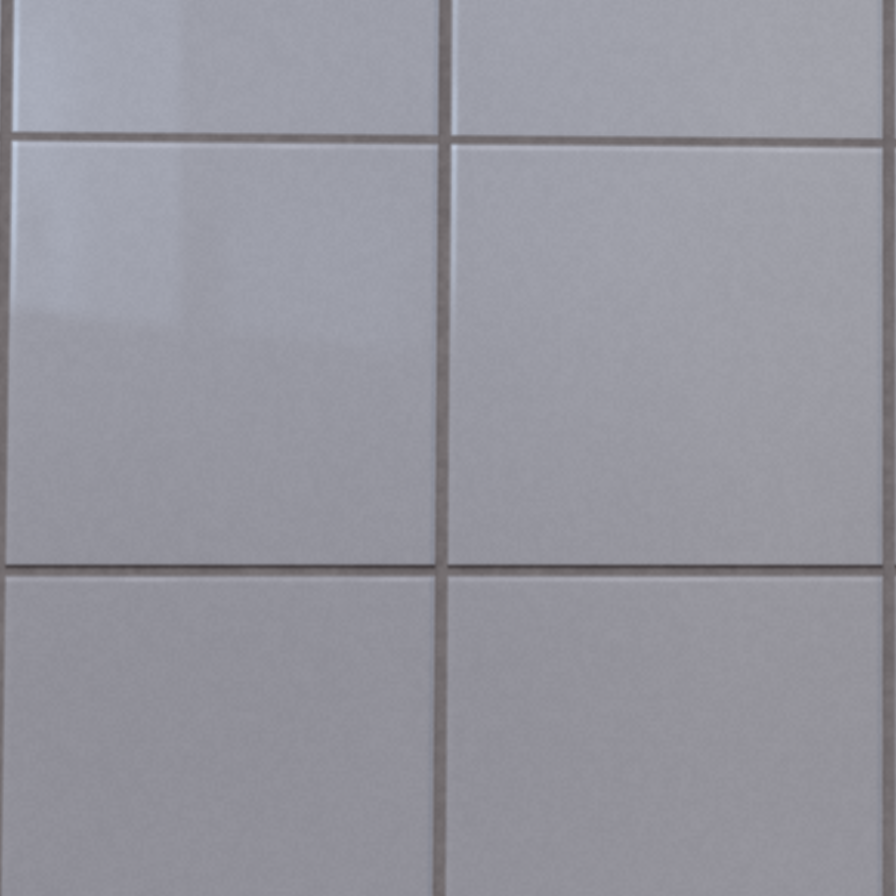
Write a Shadertoy shader that draws this texture.

```glsl
// Glazed pale grey square wall tiles with taupe grout and a soft window reflection.

float hash(vec2 p) {
    p = fract(p * vec2(123.34, 456.21));
    p += dot(p, p + 45.32);
    return fract(p.x * p.y);
}

float noise(vec2 p) {
    vec2 i = floor(p), f = fract(p);
    f = f * f * (3.0 - 2.0 * f);
    return mix(mix(hash(i), hash(i + vec2(1, 0)), f.x),
               mix(hash(i + vec2(0, 1)), hash(i + vec2(1, 1)), f.x), f.y);
}

// Thin soft stripe centred on zero
float stripe(float d, float width) {
    return exp(-d * d / (width * width));
}

// Window light mirrored in the glaze of the left column
float windowReflection(vec2 uv) {
    float bottom = 0.658 - 0.11 * uv.x + 0.006 * (noise(uv * 30.0) - 0.5);
    float above = smoothstep(-0.014, 0.014, uv.y - bottom);
    float pane = 1.0 - smoothstep(0.19, 0.212, uv.x);
    float farPane = smoothstep(0.23, 0.27, uv.x) * (1.0 - smoothstep(0.42, 0.5, uv.x));
    float glow = 0.65 + 0.9 * stripe(uv.x - 0.04, 0.05) * noise(uv * vec2(25.0, 12.0));
    return above * (pane * glow + 0.4 * farPane * (1.0 - smoothstep(0.7, 0.85, uv.y)));
}

void mainImage(out vec4 fragColor, in vec2 fragCoord) {
    vec2 uv = fragCoord / iResolution.xy;
    float soft = max(0.0036, 1.0 / iResolution.y);

    // Slightly skewed tile grid; d is the signed distance to the nearest joint
    vec2 fromCross = uv - vec2(0.490 + 0.014 * uv.y * (1.0 - uv.x),
                               0.3635 - 0.016 * uv.x * (uv.y - 0.36));
    vec2 period = vec2(mix(0.496, 0.502, step(0.0, fromCross.x)), 0.4845);
    vec2 joint = round(fromCross / period);
    vec2 d = fromCross - joint * period;
    float lowerJoint = 1.0 - clamp(joint.y, 0.0, 1.0);

    // Tile outline, positive inside the tile
    vec2 inset = abs(d) - vec2(0.0075, mix(0.0052, 0.0066, lowerJoint));
    float edge = 0.002 - length(max(0.002 - inset, 0.0));
    float tileMask = smoothstep(-soft, soft, edge);

    // Glaze: cooler and lighter towards the top, a little warmer on the right
    vec3 glaze = mix(vec3(0.583, 0.584, 0.622), vec3(0.637, 0.648, 0.696),
                     smoothstep(0.15, 0.95, uv.y));
    glaze += vec3(0.019, 0.018, 0.014) * smoothstep(0.4, 0.85, uv.x);
    glaze -= vec3(0.0, 0.003, 0.012) * smoothstep(0.6, 1.0, uv.x) * uv.y;
    glaze += vec3(0.038, 0.046, 0.054) * windowReflection(uv);
    glaze += 0.008 * (noise(uv * 7.0) - 0.5);

    // Bevels: lit top and left rims, dim right rim
    float topRim = stripe(d.y + mix(0.0090, 0.0104, lowerJoint), 0.0030);
    float leftRim = stripe(d.x - 0.0115, 0.0036);
    float rimLight = smoothstep(0.58, 0.8, uv.y) * (0.4 + 0.6 * noise(uv * vec2(2, 16)));
    glaze += vec3(0.085, 0.085, 0.090) * topRim * (0.5 + 0.5 * noise(uv * vec2(18, 3)));
    glaze += leftRim * mix(vec3(0.010), vec3(0.14, 0.18, 0.21), rimLight);
    glaze -= vec3(0.04, 0.03, 0.02) * stripe(d.x + 0.0105, 0.003);

    // Grout: shaded beneath the tile above the lower joint
    vec3 grout = vec3(0.448, 0.426, 0.434) + 0.04 * (noise(uv * 110.0) - 0.5);
    grout += 0.02 * (noise(uv * 14.0) - 0.5);
    float inRow = smoothstep(0.004, 0.010, abs(d.x));
    grout -= inRow * mix(0.02, 0.19, lowerJoint) * stripe(d.y - 0.0050, 0.0034);
    grout -= 0.03 * (1.0 - inRow) * stripe(d.x + 0.0065, 0.003);

    // Fine grain over everything
    vec3 color = mix(grout, glaze, tileMask);
    color += 0.018 * (noise(uv * 290.0) - 0.5) + 0.008 * (noise(uv * 90.0) - 0.5);

    fragColor = vec4(color, 1.0);
}
```
